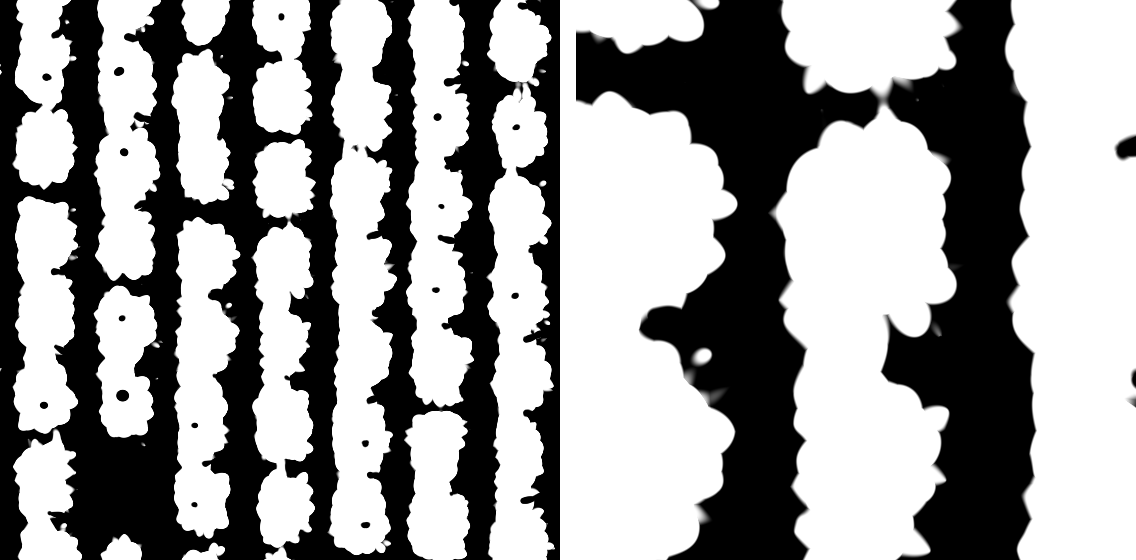
Left: the whole. Right: its middle third, enlarged.
This pattern is drawn by a three.js fragment shader. Its source:

```glsl
// Ragged white blobs stacked in seven fused vertical columns on black, with pinholes and notches.
varying vec2 vUv;

vec2 hash2(vec2 p) {
  return fract(sin(vec2(dot(p, vec2(127.1, 311.7)), dot(p, vec2(269.5, 183.3)))) * 43758.5);
}

// Distance to the nearest scattered point
float cellular(vec2 p) {
  vec2 cell = floor(p);
  float nearest = 2.0;
  for (int y = -1; y <= 1; y++) {
    for (int x = -1; x <= 1; x++) {
      vec2 c = cell + vec2(float(x), float(y));
      nearest = min(nearest, distance(p, c + hash2(c)));
    }
  }
  return nearest;
}

float smoothMin(float a, float b, float k) {
  float h = max(k - abs(a - b), 0.0) / k;
  return min(a, b) - h * h * k * 0.25;
}

float superEllipse(vec2 p, vec2 radius) {
  vec2 q = pow(abs(p / radius) + 0.0001, vec2(2.6));
  return (pow(q.x + q.y, 1.0 / 2.6) - 1.0) * radius.x;
}

float box(vec2 p, vec2 halfSize) {
  vec2 q = abs(p) - halfSize;
  return length(max(q, 0.0)) + min(max(q.x, q.y), 0.0);
}

float segment(vec2 p, vec2 a, vec2 b) {
  vec2 ab = b - a;
  return length(p - a - ab * clamp(dot(p - a, ab) / dot(ab, ab), 0.0, 1.0));
}

void main() {
  // Column grid, with rows stepping down a little from column to column
  float u = vUv.x * 7.11 + 0.917;
  float column = floor(u);
  vec2 p = vec2(u - column - 0.5, vUv.y * 6.857 + 0.125 * column + 0.357);

  float body = 1.0;
  float cut = 1.0;
  for (int j = -1; j <= 1; j++) {
    vec2 id = vec2(column, floor(p.y) + float(j));
    vec2 shape = hash2(id + 3.7);
    vec2 shift = hash2(id + 11.3) - 0.5;
    vec2 joint = hash2(id + 23.9);
    vec2 wear = hash2(id + 41.1);

    // Blob, left out at one spot
    vec2 q = p - vec2(0.0, id.y + 0.5) - shift * vec2(0.07, 0.06);
    float blob = superEllipse(q, vec2(0.36, 0.46) - vec2(0.11, 0.09) * pow(shape.x, 4.0));
    blob += step(distance(id, vec2(2.0, 1.0)), 0.1);
    body = smoothMin(body, blob, 0.06);

    // Bridge to the blob below, bitten from the right by a thin notch
    vec2 n = p - vec2(0.0, id.y);
    if (joint.x < 0.6 && distance(id, vec2(2.0, 1.5)) > 0.6) {
      float bridge = box(n + vec2(0.07, 0.0), vec2(0.18 + 0.09 * joint.y, 0.3));
      body = smoothMin(body, bridge, 0.08);
      vec2 tip = vec2(0.02 + 0.2 * wear.x, 0.2 * wear.y - 0.1);
      cut = min(cut, segment(n, tip, vec2(0.5, -tip.y)) - 0.035);
    }

    // Pinhole near the middle
    if (shape.y < 0.4) {
      float hole = length((q - shift.yx * vec2(0.2, 0.3)) * vec2(1.0, 1.15));
      cut = min(cut, hole - 0.045 - 0.06 * pow(wear.x, 5.0));
    }
  }

  // Ragged outline, calmer along the left side
  float fine = cellular(vUv * 42.0) - 0.45;
  float coarse = cellular(vUv * 17.0 + 5.0) - 0.45;
  float rough = (0.15 * fine + 0.13 * coarse) * mix(0.6, 1.0, smoothstep(-0.3, 0.3, p.x));
  float d = max(body + rough, -(cut + 0.05 * fine));

  gl_FragColor = vec4(vec3(1.0 - smoothstep(-0.009, 0.009, d)), 1.0);
}
```
